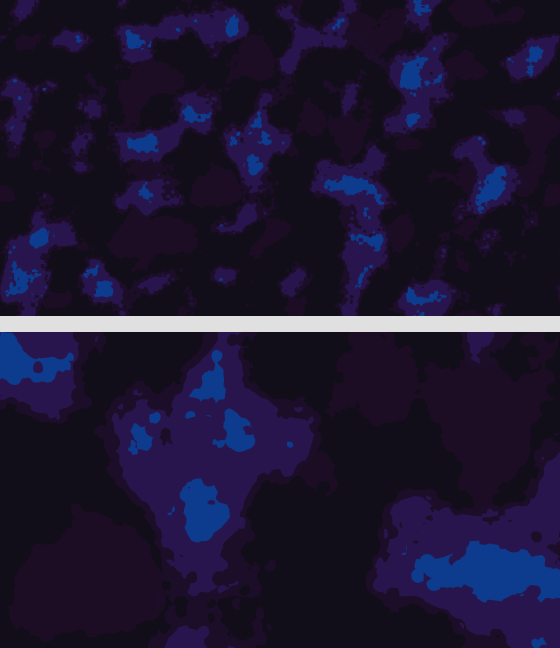
Top: the whole. Bottom: its middle third, enlarged.
Give the GLSL for this texture, as a Shadertoy shader.

```glsl
// Dark seamless camouflage: violet islands with blue cores and dim halos,
// plus faint plum stains. Layered wrapping gradient noise is cut into flat
// tones, and tiny round grains push every contour in or out.

const vec3 NIGHT  = vec3(0.068, 0.050, 0.098);
const vec3 STAIN  = vec3(0.108, 0.052, 0.142);
const vec3 HALO   = vec3(0.110, 0.052, 0.155);
const vec3 VIOLET = vec3(0.160, 0.082, 0.305);
const vec3 BLUE   = vec3(0.050, 0.235, 0.555);

const ivec2 ISLAND_CELLS = ivec2(10, 6);   // whole repeats across the canvas
const ivec2 CORE_CELLS   = ivec2(32, 18);
const ivec2 GRAIN_CELLS  = ivec2(128, 72);

const float NOISE_SPREAD = 0.238;  // standard deviation of the layered noise
const float STAIN_LEVEL  = 1.05;
const float HALO_LEVEL   = 0.42;
const float VIOLET_LEVEL = 0.83;
const float BLUE_LEVEL   = 2.0;
const float STAIN_AVOID  = 0.35;   // how far stains keep away from islands
const float CORE_DETAIL  = 2.0;
const float EDGE_GRAIN   = 0.27;
const float CORE_GRAIN   = 0.5;
const float TAU = 6.2831853;

// Integer hash: three random values in 0..1 for a wrapped cell.
vec3 hashCell(ivec2 cell, ivec2 period, int seed) {
    ivec2 c = (cell + period) % period;
    uvec3 v = uvec3(c, seed) * 1664525u + 1013904223u;
    v.x += v.y * v.z; v.y += v.z * v.x; v.z += v.x * v.y;
    v ^= v >> 16u;
    v.x += v.y * v.z; v.y += v.z * v.x; v.z += v.x * v.y;
    return vec3(v >> 8u) / 16777216.0;
}

float cornerSlope(ivec2 cell, vec2 offset, ivec2 period, int seed) {
    float angle = TAU * hashCell(cell, period, seed).x;
    return dot(vec2(cos(angle), sin(angle)), offset);
}

// Gradient noise that wraps after one canvas.
float gradientNoise(vec2 uv, ivec2 period, int seed) {
    vec2 p = uv * vec2(period);
    ivec2 i = ivec2(floor(p));
    vec2 f = fract(p);
    vec2 s = f * f * f * (f * (f * 6.0 - 15.0) + 10.0);
    float a = cornerSlope(i, f, period, seed);
    float b = cornerSlope(i + ivec2(1, 0), f - vec2(1, 0), period, seed);
    float c = cornerSlope(i + ivec2(0, 1), f - vec2(0, 1), period, seed);
    float d = cornerSlope(i + ivec2(1, 1), f - vec2(1, 1), period, seed);
    return mix(mix(a, b, s.x), mix(c, d, s.x), s.y);
}

// Three octaves, scaled to unit spread.
float lumps(vec2 uv, int seed) {
    float sum = gradientNoise(uv, ISLAND_CELLS, seed)
              + 0.45 * gradientNoise(uv, ISLAND_CELLS * 2, seed + 1)
              + 0.12 * gradientNoise(uv, ISLAND_CELLS * 4, seed + 2);
    return sum / NOISE_SPREAD;
}

// Scattered round dots, each raising or lowering the field.
float grain(vec2 uv) {
    vec2 p = uv * vec2(GRAIN_CELLS);
    ivec2 base = ivec2(floor(p));
    float sum = 0.0;
    for (int y = -1; y <= 1; y++)
    for (int x = -1; x <= 1; x++) {
        ivec2 cell = base + ivec2(x, y);
        vec3 h = hashCell(cell, GRAIN_CELLS, 71);
        vec2 center = vec2(cell) + 0.2 + 0.6 * h.xy;
        float dotMask = 1.0 - smoothstep(0.32, 0.62, distance(p, center));
        sum += (2.0 * h.z - 1.0) * dotMask;
    }
    return sum;
}

// Antialiased cut of a field at a level.
float cut(float field, float level) {
    float w = 0.6 * fwidth(field) + 1e-4;
    return smoothstep(level - w, level + w, field);
}

void mainImage(out vec4 fragColor, in vec2 fragCoord) {
    vec2 uv = fragCoord / iResolution.xy;

    // Fields
    float dots = grain(uv);
    float height = lumps(uv, 11);
    float island = height + EDGE_GRAIN * dots;
    float stain = lumps(uv, 37) - STAIN_AVOID * height + EDGE_GRAIN * dots;
    float core = height + CORE_DETAIL * gradientNoise(uv, CORE_CELLS, 53)
               + CORE_GRAIN * dots;

    // Flat tones, from the ground up
    float violetMask = cut(island, VIOLET_LEVEL);
    vec3 color = mix(NIGHT, STAIN, cut(stain, STAIN_LEVEL));
    color = mix(color, HALO, cut(island, HALO_LEVEL));
    color = mix(color, VIOLET, violetMask);
    color = mix(color, BLUE, cut(core, BLUE_LEVEL) * violetMask);

    fragColor = vec4(color, 1.0);
}
```
